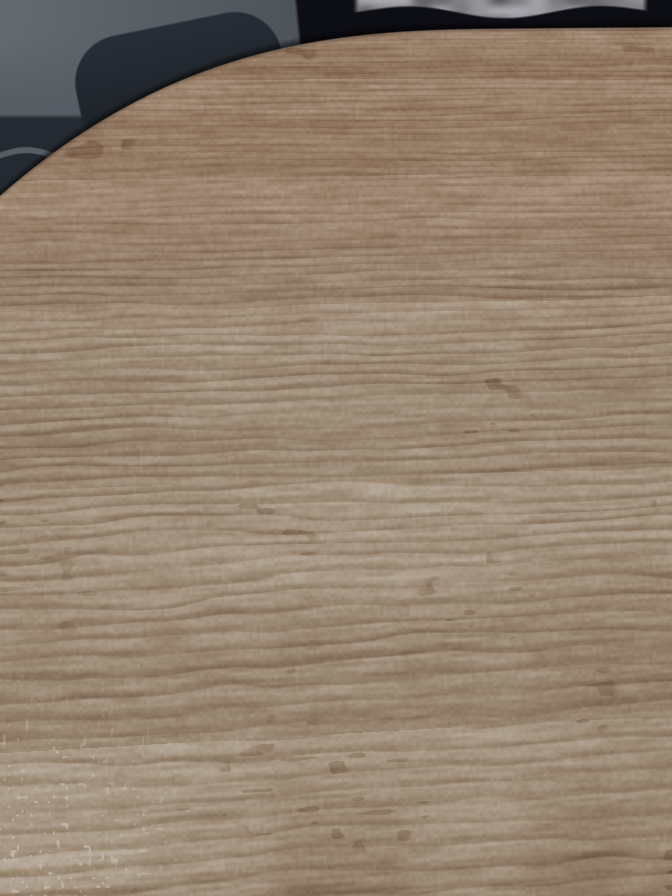
This texture is drawn by a WebGL 1 fragment shader. Its source:

```glsl
precision highp float;
// Rounded wooden table top seen at an angle, with a dim chair and wall behind it.
uniform vec2 u_resolution;

const vec3 WOOD_DARK = vec3(0.47, 0.385, 0.305);
const vec3 WOOD_MID = vec3(0.595, 0.522, 0.438);
const vec3 WOOD_LIGHT = vec3(0.72, 0.67, 0.61);
const vec3 WARM_TINT = vec3(0.015, -0.012, -0.015);
const vec3 WALL = vec3(0.34, 0.365, 0.39);
const vec3 CHAIR = vec3(0.13, 0.15, 0.18);
const vec3 NAVY = vec3(0.05, 0.05, 0.08);
const vec3 CLOTH = vec3(0.52, 0.52, 0.54);
const float HORIZON = 2.3;        // height where the board depth runs to infinity
const float PLANK_START = 0.479;  // depth of one plank joint
const float PLANK_DEPTH = 0.11;
const float RINGS = 138.0;        // growth lines per unit of depth
const float RING_CONTRAST = 0.34;
const float FIBER_CONTRAST = 0.26;
const float SPECKLE = 0.16;

float hash(vec2 p) {
  p = fract(p * vec2(0.1031, 0.1137));
  p += dot(p, p.yx + 33.33);
  return fract((p.x + p.y) * p.x * 7.13);
}

float noise(vec2 p) {
  vec2 i = floor(p), f = fract(p);
  f = f * f * (3.0 - 2.0 * f);
  return mix(mix(hash(i), hash(i + vec2(1, 0)), f.x),
             mix(hash(i + vec2(0, 1)), hash(i + vec2(1, 1)), f.x), f.y);
}

float fbm(vec2 p) {
  float sum = 0.0, amp = 0.5;
  for (int i = 0; i < 4; i++) {
    sum += amp * noise(p);
    p = p * 2.03 + 17.7;
    amp *= 0.5;
  }
  return sum;
}

float roundBox(vec2 p, vec2 halfSize, float r) {
  vec2 d = abs(p) - halfSize + r;
  return length(max(d, 0.0)) + min(max(d.x, d.y), 0.0) - r;
}

float softBand(float x, float lo, float hi, float blur) {
  return smoothstep(lo - blur, lo + blur, x) * (1.0 - smoothstep(hi - blur, hi + blur, x));
}

float tableEdge(float x) {
  return 1.284 + 0.009 * x - 0.242 * pow(max(1.0 - x / 0.75, 0.0), 2.7);
}

vec3 wood(vec2 p) {
  // Perspective depth, with the grain climbing gently to the right
  float y = p.y - 0.07 * p.x * (1.0 - p.y / 1.35);
  float depth = 1.0 / (HORIZON - y);
  float plankPos = (depth - PLANK_START) / PLANK_DEPTH + 8.0;
  float plank = floor(plankPos), across = fract(plankPos);
  vec2 shift = vec2(plank * 7.3, plank * 3.1);

  // Growth lines: sharp on one side, fading on the other
  float warp = 2.6 * fbm(vec2(p.x * 1.8, depth * 26.0) + shift)
             + 0.35 * noise(vec2(p.x * 11.0, depth * 130.0) + shift);
  float t = fract(depth * RINGS + warp);
  float ring = smoothstep(0.0, 0.14, t) * (1.0 - smoothstep(0.12, 0.65, t));
  float strength = 0.35 + 0.9 * noise(vec2(p.x * 2.5, depth * 70.0) + shift);
  strength *= mix(1.0, 0.6, smoothstep(0.6, 1.25, y));

  // Broad tone, streaks, fibres and pores
  float tone = 0.53 + 0.2 * (across - 0.5) + 0.05 * (hash(shift + 2.0) - 0.5);
  tone += 0.3 * (fbm(vec2(p.x * 1.3, depth * 75.0) + shift) - 0.47);
  tone -= RING_CONTRAST * strength * (ring - 0.2);
  tone += FIBER_CONTRAST * (noise(vec2(p.x * 16.0, y * 170.0)) - 0.5);
  tone += 0.14 * (noise(vec2(p.x * 45.0, y * 190.0 + 40.0)) - 0.5);
  tone += SPECKLE * (noise(p * 190.0) - 0.5);
  tone -= 0.3 * smoothstep(0.77, 0.83, noise(vec2(p.x * 30.0, y * 90.0) + 9.0))
        * smoothstep(0.72, 0.8, noise(p * 7.0));

  // Room light, soft shadows and glare
  tone -= 0.13 * smoothstep(0.8, 1.2, y);
  tone += 0.12 * exp(-8.0 * dot(p - vec2(0.5, 0.62), p - vec2(0.5, 0.62)));
  tone -= 0.1 * smoothstep(0.75, 1.0, p.x) * (1.0 - smoothstep(0.2, 0.6, p.y));
  float shade = softBand(p.x, 0.41, 0.6, 0.025) + softBand(p.x, 0.78, 0.93, 0.03);
  tone -= 0.15 * shade * (1.0 - smoothstep(0.08, 0.2, p.y));
  float glare = exp(-22.0 * dot(p - vec2(0.02, 0.06), p - vec2(0.02, 0.06)));
  tone += glare * (0.16 + 0.6 * smoothstep(0.82, 0.95, noise(p * 150.0)));

  vec3 color = mix(WOOD_DARK, WOOD_MID, clamp(tone * 2.0, -0.4, 1.0));
  color = mix(color, WOOD_LIGHT, clamp(tone * 2.0 - 1.0, 0.0, 1.2));
  return color + WARM_TINT * smoothstep(0.75, 1.15, p.y);
}

vec3 room(vec2 p, float px) {
  // Wall above a dark floor, with a pale cable
  vec3 color = mix(CHAIR * 1.1, WALL, smoothstep(1.155, 1.165, p.y));
  color += 0.05 * (1.0 - p.x * 4.0) * smoothstep(1.16, 1.3, p.y);
  float cable = abs(p.y - 1.102 - 0.008 * sin(p.x * 40.0));
  color = mix(color, WALL, (1.0 - smoothstep(0.003, 0.003 + 2.0 * px, cable)) * step(p.x, 0.08));
  // Chair back, tilted
  vec2 c = p - vec2(0.27, 1.208);
  c = vec2(c.x * 0.98 + c.y * 0.2, c.y * 0.98 - c.x * 0.2);
  float chair = roundBox(c, vec2(0.155, 0.09), 0.07);
  color = mix(color, CHAIR * (1.0 + 2.0 * c.y), 1.0 - smoothstep(-px, 2.0 * px, chair));
  // Dark clothing and a pale folded cloth
  color = mix(color, NAVY, smoothstep(0.44, 0.447, p.x + 0.1 * (p.y - 1.3)));
  float hem = 1.312 + 0.09 * pow(abs(p.x - 0.74), 2.0) + 0.008 * sin(p.x * 23.0);
  float cloth = smoothstep(hem, hem + 3.0 * px, p.y) * softBand(p.x, 0.53, 0.96, 0.006);
  return mix(color, CLOTH * (0.7 + 0.6 * noise(p * vec2(35.0, 60.0))), cloth);
}

void main() {
  vec2 p = gl_FragCoord.xy / u_resolution.x;
  float px = 1.0 / u_resolution.x;
  float inside = tableEdge(p.x) - p.y;
  vec3 top = wood(p) * mix(0.8, 1.0, smoothstep(0.0, 0.007, inside));
  vec3 back = room(p, px) * mix(0.45, 1.0, smoothstep(0.0, 0.014, -inside));
  gl_FragColor = vec4(mix(back, top, smoothstep(-px, px, inside)), 1.0);
}
```
